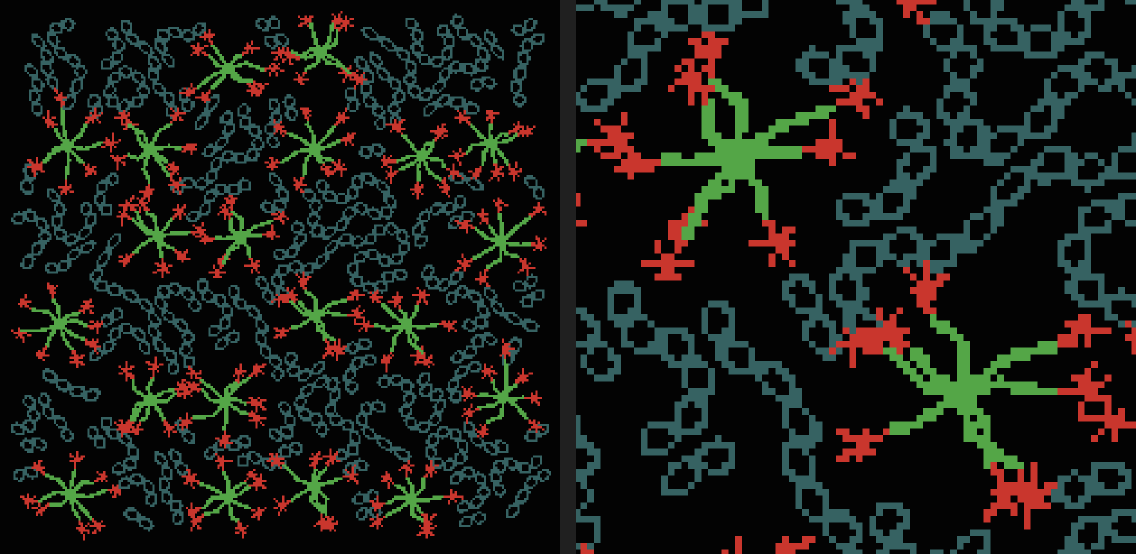
Left, the full canvas; right, a detail of the centre.
Reproduce this pattern procedurally as a WebGL 1 fragment shader.

```glsl
precision highp float;
// Blocky mosaic of green bursts with spiky red tips among teal bead chains.
// Bursts sit on a jittered slot grid; chains follow a warped Truchet tiling
// in the space left over. Everything is snapped to coarse square cells.

uniform vec2 u_resolution;

const float TAU = 6.2831853;
const vec2 FIELD = vec2(1.0, 0.988);     // canvas size in canvas widths
const float MARGIN = 0.03;
const float CELLS = 250.0;               // mosaic cells across the canvas
const float SLOTS = 6.0;                 // burst slots per side
const float TILE = 0.06;                 // chain tile size
const float CLEARANCE = 0.08;            // chain-free radius around a burst

const vec3 BLACK = vec3(0.01);
const vec3 TEAL = vec3(0.21, 0.385, 0.385);
const vec3 RED = vec3(0.79, 0.21, 0.175);
const vec3 GREEN = vec3(0.33, 0.65, 0.28);

float hash(vec2 p) {
  return fract(sin(dot(p, vec2(127.1, 311.7))) * 43758.5453);
}

vec2 polar(float angle) { return vec2(cos(angle), sin(angle)); }

float segment(vec2 p, vec2 a, vec2 b) {
  vec2 ab = b - a;
  return length(p - a - ab * clamp(dot(p - a, ab) / dot(ab, ab), 0.0, 1.0));
}

vec2 insideField(vec2 p, float inset) { return clamp(p, vec2(inset), FIELD - inset); }

// Burst placement: an even but aperiodic share of the slots is occupied
vec2 slotSize() { return (FIELD - 2.0 * MARGIN) / SLOTS; }

vec2 slotOf(vec2 p) { return floor((p - MARGIN) / slotSize()); }

bool hasBurst(vec2 slot) {
  bool inGrid = all(greaterThan(slot, vec2(-0.5))) && all(lessThan(slot, vec2(SLOTS - 0.5)));
  return inGrid && fract(dot(slot, vec2(0.7549, 0.5698))) < 0.565;
}

vec2 burstCentre(vec2 slot) {
  vec2 jitter = vec2(hash(slot + 3.1), hash(slot + 8.7)) - 0.5;
  return MARGIN + (slot + 0.5 + 0.24 * jitter) * slotSize();
}

// Small knob with six spikes of uneven length
float spikyTip(vec2 q, vec2 key) {
  float sector = TAU / 6.0;
  float angle = atan(q.y, q.x) + TAU * hash(key + 0.5);
  float index = floor(angle / sector + 0.5);
  float reach = mix(0.006, 0.018, hash(key + mod(index, 6.0) * 1.7));
  vec2 local = length(q) * polar(angle - index * sector);
  return min(length(q) - 0.0045, segment(local, vec2(0.0), vec2(reach, 0.0)) - 0.0021);
}

// Distances to the green body (x) and the red tips (y) of one burst
vec2 burst(vec2 p, vec2 centre, vec2 slot) {
  vec2 dist = vec2(length(p - centre) - 0.0105, 1.0);
  float phase = TAU * hash(slot + 5.3);
  for (int i = 0; i < 8; i++) {
    float arm = float(i);
    vec2 key = slot * 9.0 + vec2(arm * 1.3, arm * 2.9);
    float angle = phase + (arm + 0.7 * (hash(key) - 0.5)) * TAU / 8.0;
    float bend = 2.2 * (hash(key + 1.1) - 0.5);
    vec2 elbow = centre + polar(angle) * mix(0.018, 0.036, hash(key + 2.3));
    vec2 joint = elbow + polar(angle + bend) * mix(0.010, 0.034, hash(key + 4.9));
    joint = insideField(joint, 0.03);
    vec2 tip = insideField(joint + polar(angle + 0.3 * bend) * 0.021, 0.037);
    float limb = min(segment(p, centre, elbow), segment(p, elbow, joint)) - 0.0034;
    float stalk = segment(p, joint, tip + 0.0001) - 0.0022;
    dist = min(dist, vec2(limb, min(stalk, spikyTip(p - tip, key))));
  }
  return dist;
}

// Room for a chain piece: inside the margin and clear of every burst
bool isFree(vec2 p) {
  bool open = distance(p, insideField(p, 0.042)) < 0.0001;
  for (int k = 0; k < 9; k++) {
    vec2 slot = slotOf(p) + vec2(mod(float(k), 3.0), floor(float(k) / 3.0)) - 1.0;
    if (hasBurst(slot) && distance(p, burstCentre(slot)) < CLEARANCE) open = false;
  }
  return open;
}

vec2 warp(vec2 p) { return 0.009 * sin(p.yx * vec2(27.0, 31.0) + vec2(1.0, 4.0)); }

// Hollow beads strung along the arcs and straights of a Truchet tiling
bool onChain(vec2 p) {
  mat2 turn = mat2(0.92, 0.39, -0.39, 0.92);
  vec2 q = turn * (p + warp(p)) / TILE;
  vec2 tile = floor(q), f = q - tile - 0.5, middle = vec2(0.0);
  float kind = hash(tile + 17.0), side = 0.0, beadLength = 0.5;
  vec2 bead;
  if (kind < 0.8) {
    float flip = kind < 0.4 ? -1.0 : 1.0;
    f.x *= flip;
    side = f.x + f.y > 0.0 ? 1.0 : -1.0;
    vec2 d = f - 0.5 * side;
    beadLength = TAU / 16.0;
    bead = vec2(fract(atan(abs(d.y), abs(d.x)) * 8.0 / TAU) - 0.5, length(d) - 0.5);
    middle = vec2(flip, 1.0) * 0.146 * side;
  } else {
    if (kind < 0.9) f = f.yx;
    bead = vec2(fract(f.x * 2.0) - 0.5, f.y);
  }
  bead.x *= beadLength;
  float rim = (length(bead / vec2(0.5 * beadLength + 0.012, 0.182)) - 1.0) * 0.19;
  if (abs(rim + 0.037) > 0.041 || hash(tile + side * 0.31) < 0.08) return false;
  vec2 home = ((tile + 0.5 + middle) * TILE) * turn;
  return isFree(home - warp(home));
}

// Colour of the mosaic cell that holds p
vec3 mosaic(vec2 p) {
  p = (floor(p * CELLS) + 0.5) / CELLS;
  vec2 dist = vec2(1.0);
  for (int k = 0; k < 9; k++) {
    vec2 slot = slotOf(p) + vec2(mod(float(k), 3.0), floor(float(k) / 3.0)) - 1.0;
    vec2 centre = burstCentre(slot);
    if (hasBurst(slot) && distance(p, centre) < 0.125) dist = min(dist, burst(p, centre, slot));
  }
  if (dist.x < 0.0) return GREEN;
  if (dist.y < 0.0) return RED;
  return onChain(p) ? TEAL : BLACK;
}

void main() {
  // Four samples per pixel soften the cell borders
  vec3 colour = vec3(0.0);
  for (int k = 0; k < 4; k++) {
    vec2 offset = vec2(mod(float(k), 2.0), floor(float(k) / 2.0)) * 0.5 - 0.25;
    colour += 0.25 * mosaic((gl_FragCoord.xy + offset) / u_resolution * FIELD);
  }
  gl_FragColor = vec4(colour, 1.0);
}
```
